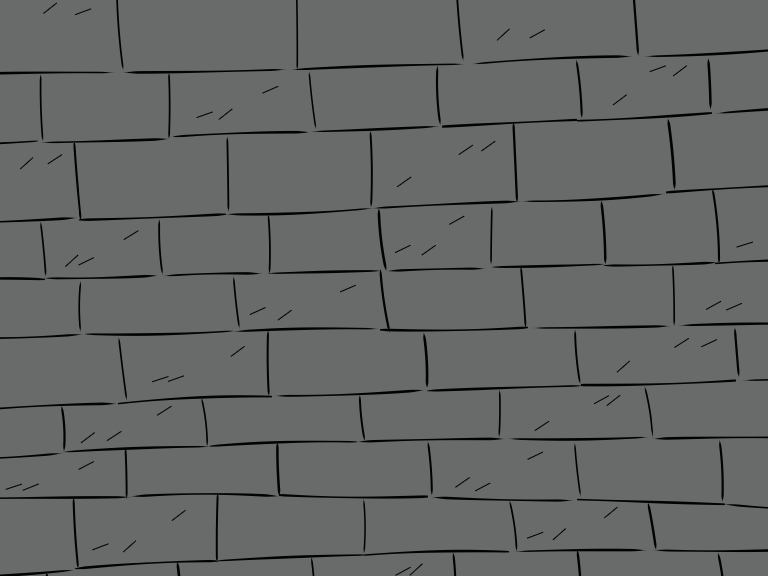
Give the GLSL for this pattern, as a Shadertoy shader.

```glsl
// Hand-inked stone block wall: uneven courses, broken joints and small glint strokes.

const float WALL_WIDTH = 4.0 / 3.0;
const int COURSE_COUNT = 10;
const vec3 STONE = vec3(0.41, 0.42, 0.416);
const vec3 INK = vec3(0.006);

// Each course: bed depth at left, at right, first joint, joint spacing.
const vec4 COURSES[COURSE_COUNT] = vec4[COURSE_COUNT](
    vec4(0.128, 0.083, 0.205, 0.301), vec4(0.247, 0.190, 0.066, 0.234),
    vec4(0.385, 0.325, 0.137, 0.255), vec4(0.486, 0.453, 0.078, 0.194),
    vec4(0.585, 0.562, 0.148, 0.256), vec4(0.711, 0.660, 0.205, 0.268),
    vec4(0.790, 0.759, 0.108, 0.256), vec4(0.863, 0.880, 0.227, 0.258),
    vec4(0.995, 0.955, 0.130, 0.251), vec4(1.090, 1.060, 0.075, 0.235));

// Which block in every three carries glints, per course.
const float GLINT_PHASE[COURSE_COUNT] = float[COURSE_COUNT](
    2.0, 1.0, 2.0, 0.0, 1.0, 0.0, 0.0, 2.0, 0.0, 2.0);

float hash(vec2 id, float salt) {
    vec2 p = id + salt * vec2(31.7, 11.3);
    vec3 q = fract(p.xyx * 0.1031);
    q += dot(q, q.yzx + 33.33);
    return fract((q.x + q.y) * q.z);
}

float signedHash(vec2 id, float salt) {
    return 2.0 * hash(id, salt) - 1.0;
}

// Coverage of a stroke, fading out when thinner than a pixel.
float stroke(float dist, float halfWidth, float pixel) {
    float body = clamp(0.5 + (halfWidth - dist) / pixel, 0.0, 1.0);
    return body * clamp(2.0 * halfWidth / pixel, 0.0, 1.0);
}

float segmentDistance(vec2 p, vec2 centre, vec2 halfSpan) {
    vec2 q = p - centre;
    float t = clamp(dot(q, halfSpan) / dot(halfSpan, halfSpan), -1.0, 1.0);
    return length(q - halfSpan * t);
}

// Depth of a bed line, drawn as one slightly bowed stroke per block.
float bedDepth(vec4 course, float row, float x) {
    float s = (x - course.z) / course.w;
    vec2 id = vec2(floor(s), row);
    float t = fract(s);
    float across = x / WALL_WIDTH;
    float depth = mix(course.x, course.y, across);
    depth += 0.025 * (0.5 - depth) * sin(3.14159 * across);
    return depth + 0.0025 * signedHash(id, 1.0)
        + 0.018 * signedHash(id, 2.0) * t * (1.0 - t);
}

float bedInk(vec2 p, vec4 course, float row, float depth, float pixel) {
    float s = (p.x - course.z) / course.w;
    vec2 id = vec2(floor(s), row);
    float t = fract(s);
    float fromEnd = min(t, 1.0 - t) * course.w;
    float gap = mix(-0.018, 0.014, hash(id, 3.0));
    float taper = smoothstep(gap - 0.008, gap + 0.025, fromEnd);
    float weight = 0.0018 + 0.0005 * sin(6.0 * t + 6.28 * hash(id, 4.0));
    return stroke(abs(p.y - depth), weight * taper, pixel);
}

float jointInk(vec2 p, vec4 course, float row, float top, float bottom, float pixel) {
    vec2 id = vec2(round((p.x - course.z) / course.w), row);
    float v = (p.y - top) / (bottom - top);
    float x = course.z + course.w * (id.x + 0.04 * signedHash(id, 5.0));
    x += mix(-0.002, 0.015, hash(id, 6.0)) * (v - 0.5);
    x += 0.012 * signedHash(id, 7.0) * v * (1.0 - v);
    float fromEnd = min(p.y - top, bottom - p.y);
    float gap = mix(-0.002, 0.010, hash(id, 8.0));
    float taper = smoothstep(gap - 0.006, gap + 0.008, fromEnd);
    float weight = mix(0.0013, 0.0024, hash(id, 9.0));
    return stroke(abs(p.x - x), weight * taper, pixel);
}

// A pair of slanted ticks in one corner and a single tick opposite.
float glintInk(vec2 p, vec4 course, vec4 above, float row, float phase, float pixel) {
    vec2 id = vec2(floor((p.x - course.z) / course.w), row);
    if (mod(id.x - phase, 3.0) > 0.5) return 0.0;
    float left = course.z + course.w * id.x;
    float middle = left + 0.5 * course.w;
    float top = bedDepth(above, row - 1.0, middle);
    float bottom = bedDepth(course, row, middle);
    float flip = hash(id, 10.0) < 0.5 ? 1.0 : -1.0;
    float ink = 0.0;
    for (int i = 0; i < 3; i++) {
        float salt = 11.0 + 3.0 * float(i);
        vec2 spot = i < 2 ? vec2(0.12 + 0.16 * float(i), -0.24) : vec2(-0.24, 0.25);
        spot = 0.5 + flip * spot + 0.06 * vec2(signedHash(id, salt), signedHash(id, salt + 1.0));
        vec2 centre = vec2(left + course.w * spot.x, mix(top, bottom, spot.y));
        float angle = mix(0.3, 0.75, hash(id, salt + 2.0));
        float d = segmentDistance(p, centre, 0.014 * vec2(cos(angle), -sin(angle)));
        ink = max(ink, stroke(d, 0.0009, pixel));
    }
    return ink;
}

void mainImage(out vec4 fragColor, in vec2 fragCoord) {
    float pixel = 1.0 / iResolution.y;
    vec2 p = vec2(fragCoord.x, iResolution.y - fragCoord.y) * pixel;
    float ink = 0.0;
    vec4 above = COURSES[0] - vec4(0.15, 0.15, 0.0, 0.0);
    for (int i = 0; i < COURSE_COUNT; i++) {
        float row = float(i);
        vec4 course = COURSES[i];
        float top = bedDepth(above, row - 1.0, p.x);
        float bottom = bedDepth(course, row, p.x);
        ink = max(ink, bedInk(p, course, row, bottom, pixel));
        ink = max(ink, jointInk(p, course, row, top, bottom, pixel));
        ink = max(ink, glintInk(p, course, above, row, GLINT_PHASE[i], pixel));
        above = course;
    }
    fragColor = vec4(mix(STONE, INK, ink), 1.0);
}
```
